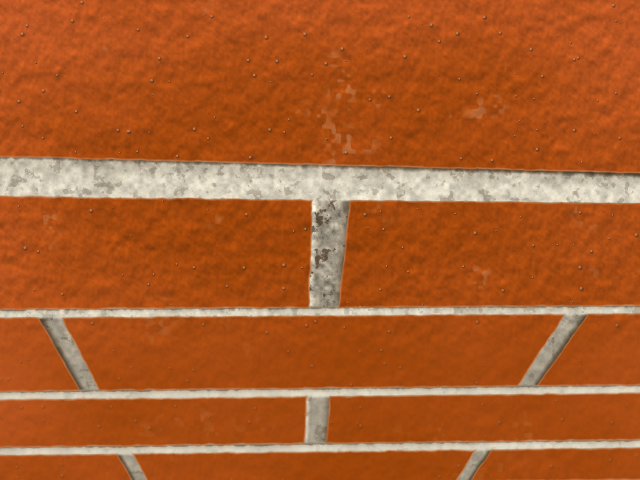
Write a WebGL 2 fragment shader that draws this texture.

```glsl
#version 300 es
precision highp float;

uniform vec2 u_resolution;
out vec4 outColor;

// Lengths are fractions of the canvas height.
const vec3 BRICK_LIGHT = vec3(0.72, 0.33, 0.13);
const vec3 BRICK_DARK = vec3(0.58, 0.25, 0.02);
const vec3 LIME_SMEAR = vec3(0.80, 0.55, 0.40);
const vec3 MORTAR_LIGHT = vec3(0.86, 0.83, 0.75);
const vec3 MORTAR_GREY = vec3(0.62, 0.58, 0.51);
const vec3 SHADOW = vec3(0.26, 0.19, 0.12);
const float NEAR_JOINT_Y = 0.620;
const float CENTRE_X = 0.667;
const float ROW_DEPTH = 0.350;
const float FORESHORTEN = 0.30;
const float BRICK_LENGTH = 4.116;
const float NEAR_HALF = 0.0365;
const float FAR_HALF = 0.0083;
const float RAGGED = 0.0045;

float hash(vec2 p) {
    vec3 q = fract(vec3(p.xyx) * 0.1031);
    q += dot(q, q.yzx + 33.33);
    return fract((q.x + q.y) * q.z);
}

float noise(vec2 p) {
    vec2 i = floor(p), f = fract(p);
    f = f * f * (3.0 - 2.0 * f);
    return mix(mix(hash(i), hash(i + vec2(1, 0)), f.x),
               mix(hash(i + vec2(0, 1)), hash(i + vec2(1, 1)), f.x), f.y);
}

float fbm(vec2 p) {
    float sum = 0.0, amp = 0.5;
    for (int i = 0; i < 4; i++) {
        sum += amp * noise(p);
        p = p * 2.03 + 17.0;
        amp *= 0.5;
    }
    return sum / 0.9375;
}

// Sparse pits: x is the pale core, y the dark rim.
vec2 pits(vec2 p, float scale, float chance) {
    vec2 cell = floor(p * scale);
    vec2 spot = 0.2 + 0.6 * vec2(hash(cell + 3.0), hash(cell + 41.0));
    vec2 offset = (fract(p * scale) - spot) / scale;
    float radius = mix(0.0015, 0.0042, hash(cell + 87.0));
    float on = step(hash(cell + 9.0), chance);
    float core = smoothstep(radius, radius * 0.3, length(offset));
    float rim = smoothstep(radius * 1.5, radius * 0.6, length(offset + radius * vec2(-0.4, 0.6)));
    return on * vec2(core, rim);
}

vec3 brickColor(vec2 p, float t, float focus) {
    float side = (p.x - CENTRE_X) / CENTRE_X;
    float tone = 0.27 + 0.5 * smoothstep(0.0, 0.38, -t) + 0.38 * side * side - 0.08 * side;
    tone += 0.6 * (fbm(p * vec2(4.0, 6.0)) - 0.5);
    vec3 col = mix(BRICK_DARK, BRICK_LIGHT, clamp(tone, -0.15, 1.15));
    // Glazed bumps lit from above
    vec2 g = p * 42.0;
    float relief = fbm(g) - fbm(g + vec2(-0.15, 0.4));
    col *= 1.0 + focus * (0.42 * relief + 0.10 * (noise(p * 170.0) - 0.5));
    // Chalky scuffs and pits
    float scuff = smoothstep(0.66, 0.82, fbm(p * 9.0 + 5.0)) * smoothstep(0.5, 0.75, noise(p * 95.0));
    col = mix(col, LIME_SMEAR, 0.5 * scuff * focus);
    for (int i = 0; i < 2; i++) {
        vec2 pit = pits(p + float(i) * 3.7, 13.0 + 12.0 * float(i), 0.24);
        col = mix(col, SHADOW, 0.5 * pit.y * focus);
        col = mix(col, LIME_SMEAR, 0.75 * pit.x * focus);
    }
    return col;
}

void main() {
    vec2 p = gl_FragCoord.xy / u_resolution.y;
    float pixel = 1.0 / u_resolution.y;

    // Perspective: t runs down the canvas, depth counts courses
    float t = NEAR_JOINT_Y - p.y;
    float slope = 0.035 * exp(-max(t, 0.0) / 0.165) - 0.013;
    t -= slope * (p.x - CENTRE_X);
    float scale = ROW_DEPTH - FORESHORTEN * t;
    float depth = t / scale;
    float course = floor(depth);
    float odd = mod(course, 2.0);
    float focus = 1.0 - 0.65 * smoothstep(0.18, 0.40, t);

    // Bed joints
    float k = floor(depth + 0.5);
    float isNear = 1.0 - step(0.5, abs(k));
    float halfBed = mix(FAR_HALF, NEAR_HALF - 0.004 * (p.x - CENTRE_X), isNear);
    float bedT = t - ROW_DEPTH * k / (1.0 + FORESHORTEN * k);
    float bed = abs(bedT) - halfBed;

    // Head joints, shifted half a brick on every other course
    float brickLen = BRICK_LENGTH * scale;
    float axis = 0.692 - 0.065 * t - 0.021 * odd;
    float u = (p.x - axis) / brickLen - 0.5 * odd;
    float across = u - floor(u + 0.5);
    float halfHead = mix(0.0275, 0.0215, odd);
    float head = (abs(across) - halfHead) * brickLen;

    float edge = min(bed, head) + RAGGED * (fbm(p * 48.0) - 0.5);
    float blur = pixel + 0.0015 * (1.0 - focus);
    float brickMask = smoothstep(-blur, blur, edge);

    // Brick with a dusty rim
    vec3 brick = brickColor(p, t, focus);
    float rim = smoothstep(0.005, 0.0, edge) * (0.35 + 0.5 * noise(p * 70.0));
    brick = mix(brick, LIME_SMEAR, rim);

    // Mortar: pale beds, greyer rough heads
    float headMask = smoothstep(-0.002, 0.006, bed);
    float top = bedT + halfBed;
    float grain = fbm(p * 85.0);
    float bedGrey = 0.5 * smoothstep(1.3, 0.0, top / halfBed) + 0.6 * (fbm(p * 14.0) - 0.45);
    float side = across / halfHead;
    float paleEdge = smoothstep(-0.5, -0.9, side) * (1.0 - odd);
    float grey = mix(bedGrey, 0.9 - 0.7 * paleEdge, headMask);
    vec3 mortar = mix(MORTAR_LIGHT, MORTAR_GREY, clamp(grey, 0.0, 1.0));
    mortar *= 1.0 + (0.4 + 0.5 * headMask) * focus * (grain - 0.5);
    float holes = smoothstep(0.60, 0.74, fbm(p * 65.0 + 31.0));
    mortar = mix(mortar, SHADOW, holes * focus * (0.25 + 0.4 * headMask));

    // Shadows under the upper bricks and on the outer side of heads
    float reach = mix(0.004, 0.007 + 0.004 * p.x, isNear);
    float under = smoothstep(reach, 0.0, top + 0.006 * (grain - 0.5));
    under *= (1.0 - headMask) * mix(0.45, 0.5 + 0.3 * p.x, isNear);
    float outer = side * sign(p.x - axis) * odd + abs(side) * 0.7 * (1.0 - odd);
    float flank = smoothstep(0.25, 1.0, outer) * headMask * (1.0 - paleEdge);
    mortar = mix(mortar, SHADOW, clamp(max(under, 0.75 * flank), 0.0, 1.0));

    outColor = vec4(mix(mortar, brick, brickMask), 1.0);
}
```
